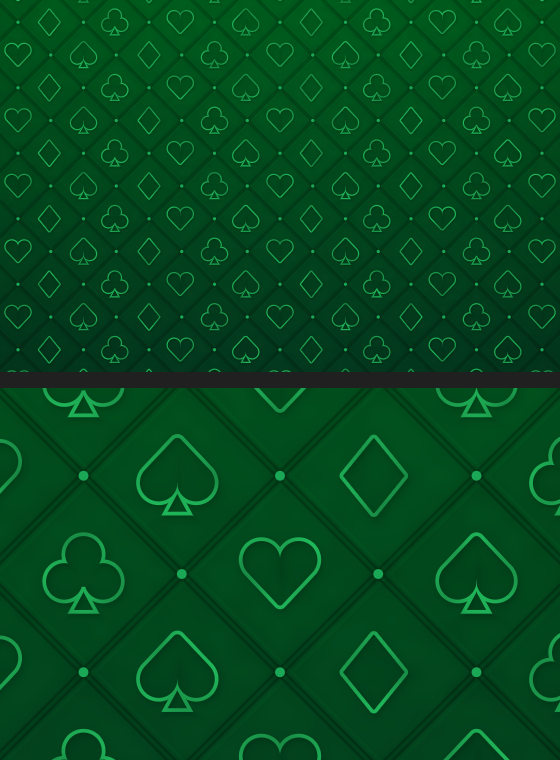
Top, the full canvas; bottom, a detail of the centre.
Write a Shadertoy shader that draws this pattern.

```glsl
// Green quilted felt with outlined card suits in diamond cells and studs at the seams

float hash(vec2 p) {
    return fract(sin(dot(p, vec2(127.1, 311.7))) * 43758.5);
}

float noise(vec2 p) {
    vec2 i = floor(p), f = fract(p);
    f = f * f * (3.0 - 2.0 * f);
    return mix(mix(hash(i), hash(i + vec2(1, 0)), f.x),
               mix(hash(i + vec2(0, 1)), hash(i + vec2(1, 1)), f.x), f.y);
}

// Hull of two circles with different radii
float taperedCapsule(vec2 p, vec2 a, vec2 b, float ra, float rb) {
    p -= a;
    b -= a;
    float h = dot(b, b), dr = ra - rb;
    vec2 q = vec2(abs(dot(p, vec2(b.y, -b.x))), dot(p, b)) / h;
    vec2 c = vec2(sqrt(h - dr * dr), dr);
    float k = c.x * q.y - c.y * q.x;
    float n = dot(q, q);
    if (k < 0.0) return sqrt(h * n) - ra;
    if (k > c.x) return sqrt(h * (n + 1.0 - 2.0 * q.y)) - rb;
    return dot(c, q) - ra;
}

// The suit functions expect p.x mirrored to be positive
float heart(vec2 p) {
    return taperedCapsule(p, vec2(0.19, 0.145), vec2(0.0, -0.29), 0.21, 0.05);
}

float stem(vec2 p) {
    float side = dot(p - vec2(0.13, -0.385), vec2(0.88, 0.475));
    return max(max(side, -0.385 - p.y), p.y + 0.1);
}

float spade(vec2 p) {
    float body = taperedCapsule(p, vec2(0.19, -0.07), vec2(0.0, 0.335), 0.21, 0.07);
    return min(body, stem(p));
}

float diamond(vec2 p) {
    vec2 tip = vec2(0.0, 0.37), edge = vec2(0.3, -0.37);
    float t = clamp(dot(p - tip, edge) / dot(edge, edge), 0.0, 1.0);
    p.y = abs(p.y);
    t = clamp(dot(p - tip, edge) / dot(edge, edge), 0.0, 1.0);
    float inside = sign(p.x * 0.37 + p.y * 0.3 - 0.111);
    return length(p - tip - edge * t) * inside - 0.03;
}

float club(vec2 p) {
    float lobes = min(length(p - vec2(0.0, 0.2)), length(p - vec2(0.195, -0.075))) - 0.205;
    return min(min(lobes, length(p) - 0.15), stem(p));
}

float suit(vec2 p, float kind) {
    p.x = abs(p.x);
    if (kind < 0.5) return heart(p);
    if (kind < 1.5) return spade(p);
    if (kind < 2.5) return diamond(p);
    return club(p);
}

float stroke(float d, float halfWidth, float aa) {
    return clamp((halfWidth - abs(d)) / aa + 0.5, 0.0, 1.0);
}

void mainImage(out vec4 fragColor, in vec2 fragCoord) {
    vec2 uv = fragCoord / iResolution.xy;
    float aa = 17.1 / iResolution.x;
    vec2 p = (fragCoord - 0.5 * iResolution.xy) * aa;

    // Diagonal lattice: cell centres hold suits, cell corners hold studs
    vec2 r = 0.5 * vec2(p.x + p.y, p.x - p.y);
    vec2 cell = floor(r + 0.5);
    vec2 corner = floor(r) + 0.5;
    vec2 centre = vec2(cell.x + cell.y, cell.x - cell.y);
    vec2 stud = vec2(corner.x + corner.y, corner.x - corner.y);
    float oddRow = mod(centre.y, 2.0);
    float kind = mod(floor((centre.x + 3.0 * oddRow) * 0.5 + 0.25), 4.0);

    // Felt: vertical fade, dim sides, faint grain and uneven cells
    vec3 col = mix(vec3(0.01, 0.215, 0.115), vec3(0.0, 0.355, 0.11), uv.y);
    col *= 1.03 - 0.28 * pow(abs(uv.x - 0.5), 2.0);
    col *= 0.985 + 0.03 * hash(cell + 7.0);
    col *= 0.97 + 0.06 * noise(p * 5.0);

    // Seams: soft fold, paired dark creases and a lit lip
    vec2 fromSeam = (r - corner - sign(r - corner) * 0.0);
    vec2 toSeam = (0.5 - abs(r - cell)) * 1.414;
    float seam = min(toSeam.x, toSeam.y);
    vec2 lip = abs(fromSeam * 1.414 - 0.085);
    col *= 1.0 - 0.10 * exp(-seam * 9.0);
    col *= 1.0 - 0.22 * stroke(seam - 0.03, 0.014, aa);
    col *= 1.0 + 0.07 * stroke(min(lip.x, lip.y), 0.015, aa);

    // Suit outlines over a shallow pressed shadow
    vec2 local = p - centre + vec2(0.045 * oddRow, 0.0);
    float d = suit(local, kind);
    float shadow = suit(local + vec2(-0.02, 0.035), kind);
    col *= 1.0 - 0.05 * smoothstep(0.03, -0.03, d);
    col *= 1.0 - 0.16 * exp(-abs(shadow) * 22.0);
    float glint = 0.85 + 0.3 * noise(p * 3.0 + 20.0);
    vec3 thread = vec3(0.11, 0.63, 0.31) * glint;
    col = mix(col, thread, stroke(d, 0.019, aa));

    // Studs
    float s = length(p - stud);
    col *= 1.0 - 0.2 * exp(-s * 14.0);
    col = mix(col, vec3(0.10, 0.66, 0.34), clamp((0.05 - s) / aa + 0.5, 0.0, 1.0));

    fragColor = vec4(col, 1.0);
}
```
